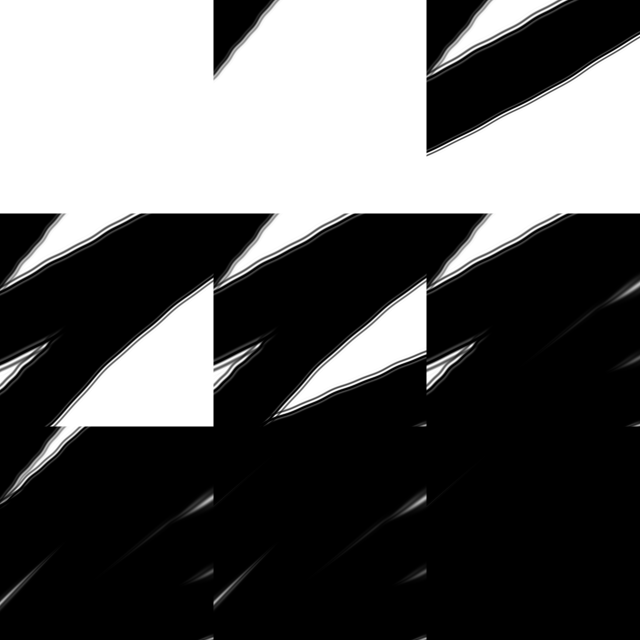
A WebGL 2 fragment shader for this background:

```glsl
#version 300 es
precision highp float;

uniform vec2 u_resolution;
out vec4 fragColor;

const float PI = 3.14159265;
const float GRID = 3.0;

// Position along (x, 0 to 1) and across (y) the segment from start to end.
vec2 alongAcross(vec2 p, vec2 start, vec2 end) {
    vec2 span = end - start;
    float len = length(span);
    vec2 dir = span / len;
    vec2 rel = p - start;
    return vec2(dot(rel, dir) / len, dot(rel, vec2(-dir.y, dir.x)));
}

// Signed distance to a bowed, slightly wavy line; positive below it.
float bowedLine(vec2 p, vec2 start, vec2 end, float bow) {
    vec2 f = alongAcross(p, start, end);
    float wave = 0.003 * sin(f.x * 13.0) + 0.0015 * sin(f.x * 29.0 + 1.0);
    return f.y - bow * sin(PI * clamp(f.x, 0.0, 1.0)) - wave;
}

// Soft step from black to white, crossed by interference stripes.
float fringe(float d, float halfWidth, float gain) {
    float level = smoothstep(-halfWidth, halfWidth, d);
    float envelope = 4.0 * level * (1.0 - level);
    return clamp(level + gain * envelope * cos(3.0 * PI * d / halfWidth), 0.0, 1.0);
}

// Striped glint, bright at start and fading toward end.
float streak(vec2 p, vec2 start, vec2 end, float width) {
    vec2 f = alongAcross(p, start, end);
    float taper = 1.0 - smoothstep(0.0, 1.0, f.x);
    float across = f.y / (width * (0.35 + 0.65 * taper));
    float stripes = 0.65 + 0.35 * cos(across * 4.0 + f.x * 5.0);
    return taper * stripes * exp(-across * across);
}

// Upper left triangle, narrowing as the stage advances.
float upperLight(vec2 p, float stage) {
    float left = bowedLine(p, vec2(0.0, 0.36), vec2(0.294, 0.0), 0.0);
    float light = fringe(left, 0.026, 0.22);
    if (stage > 1.5) {
        float lower = bowedLine(p, vec2(0.0, 0.357), vec2(0.65, 0.0), 0.0);
        light *= fringe(-lower, 0.034, 0.55);
    }
    if (stage > 5.5) {
        float cut = bowedLine(p, vec2(0.0, 0.365), vec2(0.39, 0.0), 0.0);
        light *= fringe(-cut, 0.028, 0.45);
    }
    return stage > 6.5 ? 0.0 : light;
}

// Lower field, split into a left wedge and a right triangle.
float lowerLight(vec2 p, float stage) {
    float top = bowedLine(p, vec2(0.0, 0.72), vec2(1.0, 0.165), 0.02);
    float light = fringe(top, 0.024, 0.6);
    if (stage > 2.5) {
        float wedgeLine = bowedLine(p, vec2(0.0, 0.82), vec2(0.3, 0.53), 0.0);
        float wedge = fringe(top, 0.045, 0.5) * fringe(-wedgeLine, 0.036, 0.5);
        wedge *= 1.0 - smoothstep(0.2, 0.32, p.x);
        wedge *= 1.0 - step(5.5, stage);

        float roof = bowedLine(p, vec2(0.25, 0.99), vec2(1.0, 0.307), -0.033);
        float triangle = fringe(roof, 0.026, 0.5);
        if (stage > 3.5) {
            float base = bowedLine(p, vec2(0.34, 0.932), vec2(1.0, 0.656), 0.0);
            triangle *= fringe(-base, 0.03, 0.6);
        }
        triangle *= 1.0 - step(4.5, stage);
        light = max(wedge, triangle);
    }
    return light;
}

// Residual glints left where the fields have closed.
float glints(vec2 p, float stage) {
    float light = 0.0;
    if (stage > 3.5 && stage < 7.5)
        light += 0.7 * streak(p, vec2(1.0, 0.992), vec2(0.9, 1.01), 0.012);
    if (stage > 4.5 && stage < 7.5) {
        light += 0.75 * streak(p, vec2(1.0, 0.33), vec2(0.77, 0.465), 0.024);
        light += 0.13 * streak(p, vec2(0.8, 0.44), vec2(0.4, 0.75), 0.012)
               * smoothstep(0.85, 0.75, p.x);
        light += 0.35 * streak(p, vec2(1.0, 0.675), vec2(0.83, 0.75), 0.02);
    }
    if (stage > 5.5 && stage < 7.5)
        light += 0.75 * streak(p, vec2(-0.04, 0.87), vec2(0.32, 0.525), 0.015);
    if (stage > 6.5)
        light += 0.06 * streak(p, vec2(0.0, 0.375), vec2(0.33, 0.09), 0.006);
    return light;
}

float panels(vec2 uv) {
    vec2 grid = vec2(uv.x, 1.0 - uv.y) * GRID;
    vec2 cell = floor(grid);
    vec2 p = fract(grid);
    float stage = cell.x + GRID * cell.y;
    if (stage < 0.5) return 1.0;
    float upper = upperLight(p, stage);
    if (stage < 1.5) return upper;
    return clamp(max(upper, lowerLight(p, stage)) + glints(p, stage), 0.0, 1.0);
}

void main() {
    // Four samples per pixel smooth the panel borders and fine stripes.
    float light = 0.0;
    for (int i = 0; i < 4; i++) {
        vec2 offset = vec2(float(i % 2), float(i / 2)) * 0.5 - 0.25;
        light += panels((gl_FragCoord.xy + offset) / u_resolution);
    }
    fragColor = vec4(vec3(light * 0.25), 1.0);
}
```
